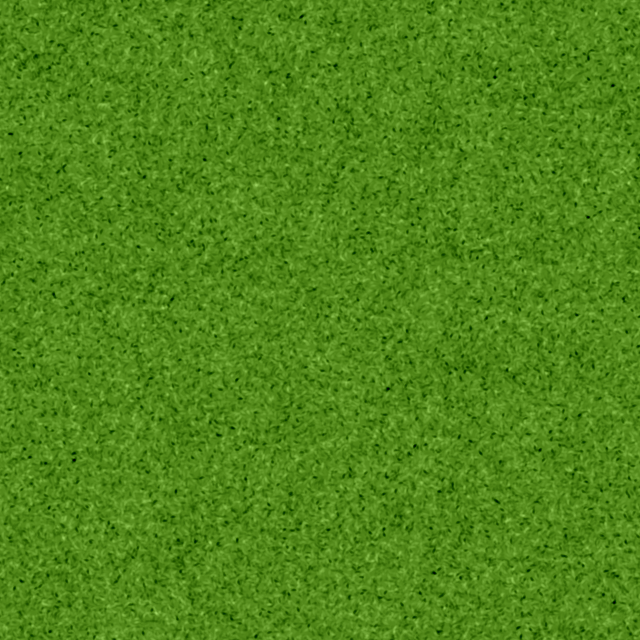
Give the GLSL for this texture, as a WebGL 2 fragment shader.

```glsl
#version 300 es
precision highp float;

uniform vec2 u_resolution;
out vec4 fragColor;

const float CELLS = 120.0;         // grid cells across the canvas
const int BLADES_PER_CELL = 4;
const float BLADE_WIDTH = 0.40;    // half width, in cells
const float BLADE_SHORT = 0.65;    // half lengths, in cells
const float BLADE_LONG = 1.0;
const float BLADE_BEND = 0.22;
const float BLADE_CONTRAST = 1.68;
const float SHADOW_SHARE = 0.015;  // share of blades that are deep gaps
const float SHADOW_DEPTH = 2.0;
const float PATCH_FREQUENCY = 21.0;
const float PATCH_CONTRAST = 0.17;
const float TONE_BALANCE = 0.08;
const float TONE_RANGE = 1.9;      // tone at which DARK and LIGHT are reached
const vec3 DARK = vec3(0.17, 0.38, 0.00);
const vec3 MID = vec3(0.316, 0.526, 0.093);
const vec3 LIGHT = vec3(0.43, 0.64, 0.20);
const float PI = 3.14159;

// Four random values in 0..1 for one blade of one cell
vec4 hash4(ivec2 cell, int index) {
    uvec4 v = uvec4(cell.x, cell.y, index, cell.x + 57 * cell.y);
    v = v * 1664525u + 1013904u;
    for (int i = 0; i < 2; i++) {
        v.x += v.y * v.w;
        v.y += v.z * v.x;
        v.z += v.x * v.y;
        v.w += v.y * v.z;
        v ^= v >> 16u;
    }
    return vec4(v & 0xffffu) / 65536.0;
}

// Soft, slightly bent blade centred on the origin, 1 at its core
float blade(vec2 p, float angle, float halfLength) {
    float c = cos(angle), s = sin(angle);
    p = vec2(c * p.x + s * p.y, c * p.y - s * p.x);
    p.y += BLADE_BEND * p.x * p.x;
    p /= vec2(halfLength, BLADE_WIDTH);
    float falloff = max(1.0 - dot(p, p), 0.0);
    return falloff * falloff;
}

// Sum of light and dark blades scattered over the neighbouring cells
float bladeTone(vec2 p) {
    ivec2 home = ivec2(floor(p));
    vec2 local = fract(p);
    float tone = 0.0;
    for (int y = -1; y <= 1; y++) {
        for (int x = -1; x <= 1; x++) {
            for (int i = 0; i < BLADES_PER_CELL; i++) {
                ivec2 offset = ivec2(x, y);
                vec4 r = hash4(home + offset, i);
                float halfLength = mix(BLADE_SHORT, BLADE_LONG, fract(r.w * 16.0));
                float shade = r.w < SHADOW_SHARE ? -SHADOW_DEPTH : 2.0 * r.w - 1.0;
                vec2 d = local - vec2(offset) - r.xy;
                tone += shade * blade(d, r.z * PI, halfLength);
            }
        }
    }
    return tone;
}

// Broad uneven growth from warped, turned sine layers
float patchTone(vec2 p) {
    const mat2 TURN = mat2(0.8, 0.6, -0.6, 0.8);
    float tone = 0.0;
    float weight = 1.0;
    p *= PATCH_FREQUENCY;
    for (int i = 0; i < 5; i++) {
        p = TURN * p + 0.7 * sin(p.yx * 0.7 + float(i));
        tone += weight * sin(p.x + 1.3) * sin(p.y + 2.1);
        p *= 1.6;
        weight *= 0.85;
    }
    return tone;
}

void main() {
    vec2 uv = gl_FragCoord.xy / min(u_resolution.x, u_resolution.y);

    float tone = BLADE_CONTRAST * bladeTone(uv * CELLS)
               + PATCH_CONTRAST * patchTone(uv) + TONE_BALANCE;

    // Tone to green, carried past both ends of the ramp
    float t = tone / TONE_RANGE;
    vec3 color = MID + (LIGHT - MID) * max(t, 0.0) + (MID - DARK) * min(t, 0.0);
    fragColor = vec4(clamp(color, 0.0, 1.0), 1.0);
}
```
